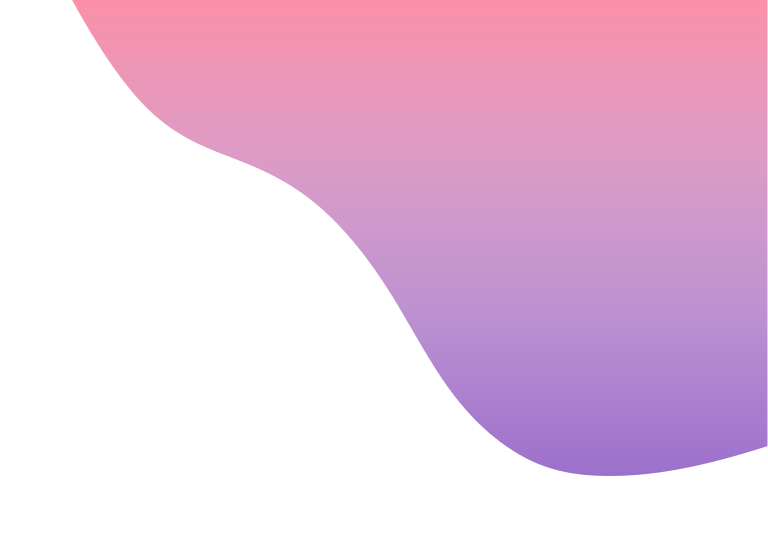
A Shadertoy shader for this background:

```glsl
// A flowing pink-to-violet wave hanging from the upper right of a white page.
// Its lower edge is a smooth cubic Hermite curve; the fill is a vertical
// gradient, and the edge is softened by its slope-corrected distance.

// Depth of the wave below the top edge, in canvas widths
float waveDepth(float x) {
    // Each knot: x, depth, slope
    const vec3 knots[9] = vec3[9](
        vec3(0.0938, 0.0, 1.82), vec3(0.1953, 0.1445, 0.95),
        vec3(0.306, 0.207, 0.385), vec3(0.4167, 0.27, 0.87),
        vec3(0.5208, 0.4023, 1.7), vec3(0.5859, 0.5078, 1.36),
        vec3(0.6771, 0.5924, 0.58), vec3(0.7943, 0.6198, 0.0),
        vec3(1.0, 0.5807, -0.32));

    // Straight continuation above the top edge
    float depth = knots[0].z * (x - knots[0].x);
    for (int i = 0; i < 8; i++) {
        vec3 a = knots[i], b = knots[i + 1];
        if (x >= a.x) {
            float span = b.x - a.x;
            float t = (x - a.x) / span;
            float s = t * t * (3.0 - 2.0 * t);
            depth = mix(a.y, b.y, s)
                  + span * t * (1.0 - t) * (a.z * (1.0 - t) - b.z * t);
        }
    }
    return depth;
}

// Vertical colour blend from coral pink to violet
vec3 waveColor(float depth) {
    vec3 color = mix(vec3(0.985, 0.567, 0.66), vec3(0.87, 0.61, 0.77),
                     clamp(depth / 0.195, 0.0, 1.0));
    color = mix(color, vec3(0.81, 0.60, 0.80), clamp((depth - 0.195) / 0.098, 0.0, 1.0));
    color = mix(color, vec3(0.735, 0.565, 0.82), clamp((depth - 0.293) / 0.124, 0.0, 1.0));
    return mix(color, vec3(0.61, 0.44, 0.80), clamp((depth - 0.417) / 0.203, 0.0, 1.0));
}

void mainImage(out vec4 fragColor, in vec2 fragCoord) {
    // x runs 0 to 1, depth runs down from the top in the same units
    vec2 uv = fragCoord / iResolution.xy;
    float depth = (1.0 - uv.y) * 0.711;
    float pixel = 1.0 / iResolution.x;

    // Signed distance to the wave edge, corrected for its slope
    float slope = (waveDepth(uv.x + 0.001) - waveDepth(uv.x - 0.001)) / 0.002;
    float inside = (waveDepth(uv.x) - depth) / sqrt(1.0 + slope * slope);
    float coverage = clamp(0.5 + inside / pixel, 0.0, 1.0);

    // Hairline of page along the right side
    coverage *= clamp(0.5 + (0.9993 - uv.x) / pixel, 0.0, 1.0);

    fragColor = vec4(mix(vec3(1.0), waveColor(depth), coverage), 1.0);
}
```
